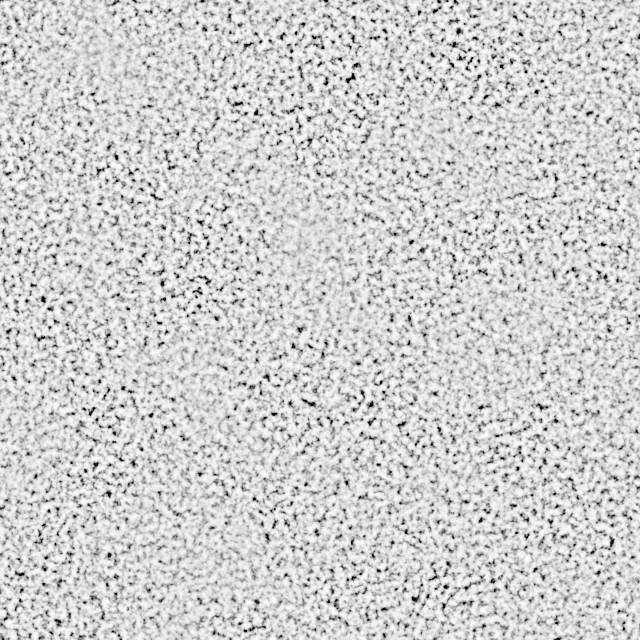
This texture is drawn by a WebGL 2 fragment shader. Its source:

```glsl
#version 300 es
precision highp float;
precision highp int;

uniform vec2 u_resolution;
out vec4 fragColor;

const float TAU = 6.28319;
const float NOISE_DEVIATION = 0.2157;

// Integer hash of a lattice cell, from 0 to 1
float hashCell(ivec2 cell, uint seed) {
    uint h = uint(cell.x) * 1597334673u ^ uint(cell.y) * 3812015801u ^ seed * 40503u;
    h = (h ^ (h >> 16)) * 73244475u;
    h = (h ^ (h >> 15)) * 73244475u;
    h ^= h >> 16;
    return float(h & 65535u) / 65536.0;
}

float cornerSlope(ivec2 cell, vec2 offset, uint seed) {
    float angle = TAU * hashCell(cell, seed);
    return dot(vec2(cos(angle), sin(angle)), offset);
}

// Gradient noise scaled to unit deviation
float gradientNoise(vec2 p, uint seed) {
    ivec2 cell = ivec2(floor(p));
    vec2 f = fract(p);
    vec2 fade = f * f * f * (f * (f * 6.0 - 15.0) + 10.0);
    float bottom = mix(cornerSlope(cell, f, seed),
                       cornerSlope(cell + ivec2(1, 0), f - vec2(1, 0), seed), fade.x);
    float top = mix(cornerSlope(cell + ivec2(0, 1), f - vec2(0, 1), seed),
                    cornerSlope(cell + ivec2(1, 1), f - vec2(1, 1), seed), fade.x);
    return mix(bottom, top, fade.y) / NOISE_DEVIATION;
}

vec2 rotate(vec2 p, float angle) {
    float c = cos(angle), s = sin(angle);
    return vec2(c * p.x - s * p.y, s * p.x + c * p.y);
}

// One turned layer, faded out where its cells fall below a pixel
float grainLayer(vec2 p, float frequency, float angle, uint seed, float pixel) {
    float visible = 1.0 - smoothstep(0.7, 1.4, frequency * pixel);
    return visible * gradientNoise(rotate(p, angle) * frequency, seed);
}

// Grains with finer roughness, at unit deviation
float grainHeight(vec2 p, float pixel) {
    float height = 0.80 * grainLayer(p, 88.0, 0.4, 1u, pixel)
                 + 1.00 * grainLayer(p, 118.0, 1.3, 2u, pixel)
                 + 0.60 * grainLayer(p, 205.0, 2.1, 3u, pixel)
                 + 0.25 * grainLayer(p, 330.0, 2.9, 4u, pixel);
    return height / 1.436;
}

// Broad patches of stronger and weaker relief
float reliefStrength(vec2 p) {
    return 1.0 + 0.10 * gradientNoise(p * 5.0, 5u)
               + 0.07 * gradientNoise(rotate(p, 0.7) * 13.0, 6u);
}

// Pale raised grains, steeply darkening pits
float heightToGrey(float height) {
    return clamp(1.0 - 0.15 * exp(-0.69 * height), 0.03, 1.0);
}

void main() {
    float pixel = 1.0 / min(u_resolution.x, u_resolution.y);
    vec2 p = gl_FragCoord.xy * pixel;
    float height = grainHeight(p, pixel) * reliefStrength(p);
    fragColor = vec4(vec3(heightToGrey(height)), 1.0);
}
```
